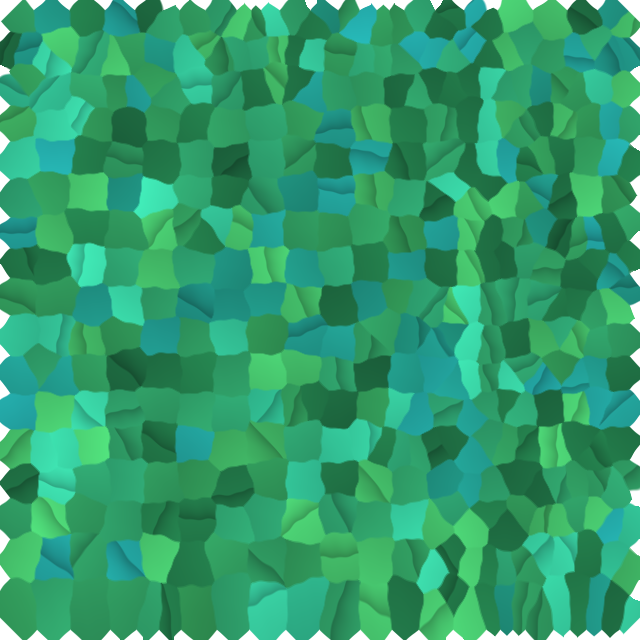
Write a WebGL 1 fragment shader that draws this pattern.

```glsl
precision highp float;
// A mosaic of green and teal tiles with a white scalloped rim.
// Jittered cellular noise makes the tiles; some grid cells hold two narrow
// ones. Each tile gets a tone, a soft gradient and sometimes a dark crease.

uniform vec2 u_resolution;

const vec2 GRID = vec2(18.0, 17.0);
const float BAR_COLUMN = 13.0;   // column whose tiles join into tall bars
const float NOTCH_SIZE = 0.016;
const float CORNER_CUT = 0.035;

float hash(vec2 p, float salt) {
  vec3 q = fract(vec3(p, salt) * vec3(0.1031, 0.1137, 0.0973));
  q += dot(q, q.yzx + 33.33);
  return fract((q.x + q.y) * q.z);
}

// Canvas to grid space: the lowest row is stretched upwards.
vec2 toGrid(vec2 uv) {
  return vec2(GRID.x * uv.x, 18.0 * uv.y + exp(-12.0 * uv.y) - 1.0);
}

// Layered sines that make the seams slightly wavy.
vec2 wobble(vec2 p) {
  return 0.035 * sin(p.yx * 5.3 + 2.0 * sin(p * 1.7))
       + 0.015 * sin(p.yx * 13.0 + p * 4.0);
}

// Narrow pairs are common at the right and the top, rare elsewhere.
float isSplit(vec2 cell) {
  float crowded = max(smoothstep(10.0, 13.0, cell.x), smoothstep(12.5, 15.0, cell.y));
  float chance = mix(0.08, 0.72, crowded);
  return cell.x == BAR_COLUMN ? 1.0 : step(hash(cell, 3.0), chance);
}

vec2 tileSite(vec2 cell, float side, float split) {
  vec2 key = vec2(cell.x * 2.0 + side, cell.y);
  vec2 jitter = vec2(hash(key, 11.0), hash(key, 17.0)) - 0.5;
  float sway = cell.x == BAR_COLUMN ? 0.02 : mix(0.3, 0.16, split);
  float shift = split * (side - 0.5) * 0.5;
  return cell + 0.5 + vec2(shift, 0.0) + jitter * vec2(sway, mix(0.4, 0.66, split));
}

// Key that sets the colour; bars share one key over three rows.
vec2 tileKey(vec2 cell, float side) {
  float row = cell.x == BAR_COLUMN ? floor(cell.y / 3.0) + 40.0 : cell.y;
  return vec2(cell.x * 2.0 + side, row);
}

vec3 tileTone(vec2 key) {
  float pick = hash(key, 23.0);
  float tint = hash(key, 29.0);
  vec3 forest = mix(vec3(0.11, 0.39, 0.24), vec3(0.14, 0.50, 0.30), tint);
  vec3 emerald = mix(vec3(0.19, 0.58, 0.33), vec3(0.18, 0.64, 0.45), tint);
  vec3 teal = mix(vec3(0.12, 0.55, 0.47), vec3(0.14, 0.67, 0.67), tint);
  vec3 leaf = mix(vec3(0.24, 0.68, 0.38), vec3(0.30, 0.83, 0.46), tint);
  vec3 mint = mix(vec3(0.18, 0.70, 0.54), vec3(0.24, 0.87, 0.68), tint);
  vec3 tone = pick < 0.18 ? forest : pick < 0.58 ? emerald
            : pick < 0.76 ? teal : pick < 0.90 ? leaf : mint;
  return tone * mix(0.95, 1.06, hash(key, 31.0));
}

// Tone with a gentle slope and, on some tiles, a sharp crease that fades out.
vec3 shadeTile(vec2 key, vec2 offset, float pixel) {
  float angle = 6.2832 * hash(key, 37.0);
  float along = dot(offset, vec2(cos(angle), sin(angle)));
  float across = along - 0.3 * (hash(key, 41.0) - 0.5);
  float creased = step(hash(key, 43.0), 0.32);
  float crease = smoothstep(-pixel, pixel, across) * exp(-3.5 * max(across, 0.0));
  return tileTone(key) * (1.0 + 0.09 * along) * (1.0 - 0.27 * creased * crease);
}

void main() {
  vec2 uv = gl_FragCoord.xy / u_resolution;
  float pixel = 1.0 / min(u_resolution.x, u_resolution.y);
  float cellPixel = pixel * GRID.x;
  vec2 p = toGrid(uv);
  p += wobble(p);

  // Nearest and second nearest tile.
  float near = 100.0, next = 100.0;
  vec2 nearKey = vec2(0.0), nextKey = vec2(0.0);
  vec2 nearOffset = vec2(0.0), nextOffset = vec2(1.0);
  for (int j = -1; j <= 1; j++) {
    for (int i = -1; i <= 1; i++) {
      vec2 cell = floor(p) + vec2(float(i), float(j));
      if (any(lessThan(cell, vec2(0.0))) || any(greaterThanEqual(cell, GRID))) continue;
      float split = isSplit(cell);
      for (int s = 0; s < 2; s++) {
        float side = float(s);
        if (side > split) continue;
        vec2 offset = p - tileSite(cell, side, split);
        float d = dot(offset, offset);
        vec2 key = tileKey(cell, side);
        if (d < near) {
          next = near; nextKey = nearKey; nextOffset = nearOffset;
          near = d; nearKey = key; nearOffset = offset;
        } else if (d < next) {
          next = d; nextKey = key; nextOffset = offset;
        }
      }
    }
  }
  float seam = 0.5 * (next - near) / max(length(nextOffset - nearOffset), 0.001);

  // Smooth seam between the two tiles.
  vec3 own = shadeTile(nearKey, nearOffset, cellPixel);
  vec3 other = shadeTile(nextKey, nextOffset, cellPixel);
  vec3 color = mix(other, own, 0.5 + 0.5 * smoothstep(0.0, cellPixel, seam));

  // White notches where seams meet the rim, and cut corners.
  vec2 rim = min(uv, 1.0 - uv);
  float notch = min(rim.x, rim.y) + seam / GRID.x - NOTCH_SIZE;
  float inside = min(notch, rim.x + rim.y - CORNER_CUT);
  color = mix(vec3(1.0), color, smoothstep(-pixel, pixel, inside));
  gl_FragColor = vec4(color, 1.0);
}
```
